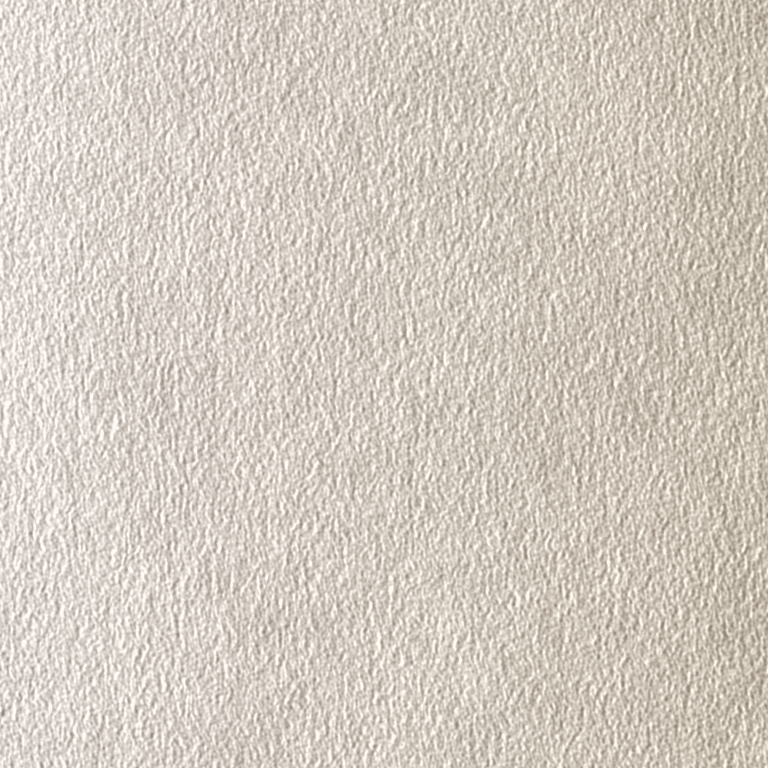
Write a WebGL 2 fragment shader that draws this texture.

```glsl
#version 300 es
precision highp float;
// Pearly pressed paper: fine upright embossed grain under soft light from the left.

#define GRAIN_CELLS vec2(122.0, 62.0)  // main grain cells across the canvas
#define FINE_SCALE vec2(1.75, 2.2)     // size ratio of the finer grain
#define FINE_WEIGHT 0.85
#define LIGHT_STEP vec2(-0.0017, 0.0005)
#define RELIEF 0.84                    // contrast of the embossing
#define SPECKLE 0.56                   // contrast of the round, unlit grit
#define GLINT 0.25                     // extra lift on the steepest lit flanks
#define WARP 0.0026                    // bending of the grain
#define DARK_TONE vec3(0.72, 0.68, 0.64)
#define LIGHT_TONE vec3(0.96, 0.93, 0.90)

uniform vec2 u_resolution;
out vec4 fragColor;

float hash(vec2 cell) {
    return fract(sin(dot(cell, vec2(127.1, 311.7))) * 43758.5453);
}

// Dot product of a random unit direction at a lattice corner with the offset.
float cornerSlope(vec2 cell, vec2 offset) {
    float angle = 6.28318 * hash(cell);
    return dot(vec2(cos(angle), sin(angle)), offset);
}

float gradientNoise(vec2 p) {
    vec2 cell = floor(p);
    vec2 f = p - cell;
    vec2 w = f * f * f * (f * (f * 6.0 - 15.0) + 10.0);
    vec2 e = vec2(1.0, 0.0);
    float low = mix(cornerSlope(cell, f), cornerSlope(cell + e.xy, f - e.xy), w.x);
    float high = mix(cornerSlope(cell + e.yx, f - e.yx), cornerSlope(cell + e.xx, f - e.xx), w.x);
    return mix(low, high, w.y);
}

// Height of the paper surface: two sizes of upright grain.
float paperHeight(vec2 p) {
    vec2 q = p * GRAIN_CELLS;
    vec2 fine = vec2(q.x + 0.12 * q.y, q.y - 0.06 * q.x) * FINE_SCALE + 37.3;
    return gradientNoise(q) + FINE_WEIGHT * gradientNoise(fine);
}

// Broad sheen: bright on the left, falling off towards the right edge.
float sheen(vec2 uv) {
    float fall = mix(0.59, 0.34, uv.x);
    float leftGlow = 0.14 * exp(-8.0 * uv.x) * (0.6 + 0.6 * uv.y);
    float rightShade = 0.13 * smoothstep(0.72, 1.0, uv.x) * (0.6 + 0.4 * uv.y);
    float patches = 0.14 * gradientNoise(uv * vec2(5.0, 3.0) + 11.0);
    float mottle = 0.14 * gradientNoise(uv * vec2(27.0, 19.0) + 31.0);
    float streaks = 0.18 * gradientNoise(uv * vec2(57.0, 14.0) + 71.0);
    return fall + leftGlow - rightShade + patches + mottle + streaks;
}

void main() {
    vec2 uv = gl_FragCoord.xy / u_resolution;

    // Bend the grain slightly so that the fibres wander, more so on the left.
    vec2 bend = vec2(gradientNoise(uv * 29.0 + 5.0), gradientNoise(uv * 37.0 + 53.0));
    vec2 p = uv + WARP * mix(1.5, 0.8, uv.x) * bend;

    // Emboss: height difference along the light direction.
    float slope = paperHeight(p - LIGHT_STEP) - paperHeight(p + LIGHT_STEP);
    float lit = max(slope, 0.0);
    float grit = gradientNoise(mat2(0.8, 0.6, -0.6, 0.8) * uv * 215.0 + 19.0);
    float tone = sheen(uv) + RELIEF * slope + GLINT * lit * lit + SPECKLE * grit - 0.02;

    // Limit extremes, then tint cool on the left and warm on the right.
    tone = clamp(tone, -0.6, 1.2);
    vec3 color = mix(DARK_TONE, LIGHT_TONE, tone);
    color += mix(vec3(-0.004, 0.002, 0.014), vec3(0.004, 0.002, -0.018), uv.x);
    fragColor = vec4(clamp(color, 0.0, 1.0), 1.0);
}
```
